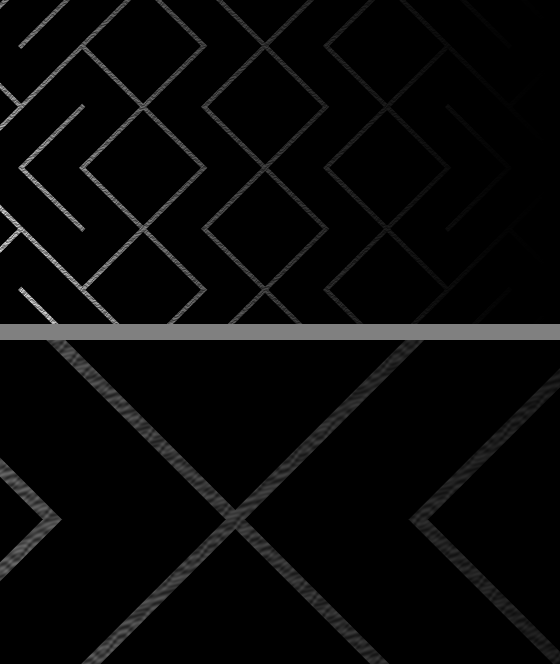
Top: the whole. Bottom: its middle third, enlarged.
Give the GLSL for this pattern, as a Shadertoy shader.

```glsl
// Mirrored lattice of diagonal strokes in brushed silver, fading into black to the right

const vec2  CENTER     = vec2(0.8182, 0.482); // mirror point, in canvas heights
const float PITCH      = 0.1882;              // cell size, in canvas heights
const float HALF_WIDTH = 0.037;               // stroke half width, in cells
const float HALF_DIAG  = 0.70711;             // half of a cell diagonal
const float PEAK_LIGHT = 0.56;                // brightness at the left edge
const float FADE_POWER = 1.65;                // falloff towards the right
const float LOWER_GAIN = 0.55;                // extra light in the lower left
const float GRAIN      = 0.42;                // contrast of the brushed streaks
const float GRAIN_FREQ = 560.0;               // streak frequency per canvas height

// Each cell holds one diagonal; columns alternate by row, except a fixed one
bool isFalling(vec2 cell) {
    float shift = step(1.5, cell.x);
    return cell.x == 3.0 || mod(cell.y + shift, 2.0) > 0.5;
}

// Distance to the square-capped diagonal of one cell
float strokeDistance(vec2 q, vec2 cell) {
    vec2 d = q - cell - 0.5;
    if (isFalling(cell)) d.y = -d.y;
    float along  = abs(d.x + d.y) * HALF_DIAG;
    float across = abs(d.x - d.y) * HALF_DIAG;
    return max(along - HALF_DIAG, across) - HALF_WIDTH;
}

// Nearest stroke among the neighbouring cells
float latticeDistance(vec2 q) {
    vec2 base = floor(q);
    float nearest = 1.0;
    for (int j = -1; j <= 1; j++)
        for (int i = -1; i <= 1; i++) {
            vec2 cell = max(base + vec2(i, j), 0.0);
            nearest = min(nearest, strokeDistance(q, cell));
        }
    return nearest;
}

// Wavy slanted streaks from layered, warped sines, in -1..1
float brushedGrain(vec2 p) {
    float slant = p.y - 0.4 * p.x;
    float warp = 2.0 * sin(p.x * 137.0 + p.y * 61.0)
               + 1.4 * sin(p.x * 311.0 - p.y * 173.0);
    float coarse = sin(slant * GRAIN_FREQ + warp);
    float fine = sin(slant * GRAIN_FREQ * 1.7 + p.x * 240.0 - 1.3 * warp);
    return 0.65 * coarse + 0.35 * fine;
}

void mainImage(out vec4 fragColor, in vec2 fragCoord) {
    vec2 uv = fragCoord / iResolution.xy;
    vec2 p = fragCoord / iResolution.y;
    vec2 q = abs(p - CENTER) / PITCH;

    // Antialiased strokes
    float pixel = 1.0 / (iResolution.y * PITCH);
    float ink = 1.0 - smoothstep(-0.6 * pixel, 0.6 * pixel, latticeDistance(q));

    // Light from the lower left
    float fade = pow(max(1.0 - uv.x, 0.0), FADE_POWER);
    float light = PEAK_LIGHT * fade * (1.0 + LOWER_GAIN * (0.5 - uv.y) * (1.0 - uv.x));

    float tone = light * (1.0 + GRAIN * brushedGrain(p));
    fragColor = vec4(vec3(ink * tone), 1.0);
}
```
